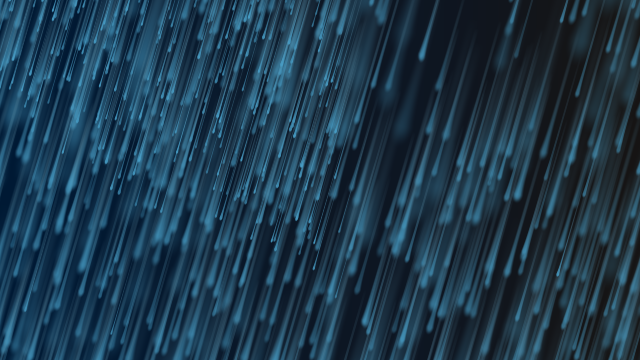
Write a WebGL 2 fragment shader that draws this background.

```glsl
#version 300 es
precision highp float;
// Slanted rain of glowing blue streaks, sharp at upper left and blurred elsewhere, on a dark gradient.

uniform vec2 u_resolution;
out vec4 fragColor;

const vec2 ALONG = normalize(vec2(0.29, 1.0));    // from streak head to tail
const vec2 ACROSS = vec2(ALONG.y, -ALONG.x);

vec3 hash3(vec2 p, float seed) {
    vec3 q = fract(vec3(p.xyx + seed * 7.31) * vec3(0.1031, 0.1030, 0.0973));
    q += dot(q, q.yxz + 33.33);
    return fract((q.xxy + q.yzz) * q.zyx);
}

// Share of blurred streaks kept around a head position.
float blurredDensity(vec2 head) {
    float lane = dot(head, ACROSS);
    float gap = smoothstep(0.06, 0.02, abs(lane - 0.89));
    float upperRight = smoothstep(0.92, 1.05, head.x) * smoothstep(0.48, 0.68, head.y);
    float clumps = 0.87 + 0.13 * sin(lane * 23.0 + 1.0);
    return clumps * (1.0 - 0.55 * gap) * (1.0 - 0.6 * upperRight);
}

// Share of sharp streaks kept: a patch at the upper left.
float sharpDensity(vec2 head) {
    float floorLine = 0.59 - 0.43 * head.x;
    return smoothstep(floorLine - 0.03, floorLine + 0.1, head.y) * smoothstep(0.98, 0.9, head.x);
}

// Blends one scattered set of streaks over the colour below.
vec3 addStreaks(vec3 base, vec2 p, vec2 cell, float radius, float softness,
                float opacity, bool sharp, float seed) {
    float u = dot(p, ACROSS), v = dot(p, ALONG);
    float pixel = 0.6 / u_resolution.y;
    for (int i = -1; i <= 1; i++) {
        float column = floor(u / cell.x) + float(i);
        float shift = hash3(vec2(column, 91.0), seed).x * cell.y;
        for (int j = 0; j <= 1; j++) {
            vec2 id = vec2(column, floor((v - shift) / cell.y) - float(j));
            vec3 place = hash3(id + 150.0, seed);
            vec3 look = hash3(id + 415.0, seed + 3.0);
            float headU = (id.x + place.x) * cell.x;
            float headV = (id.y + 0.1 + 0.9 * place.y) * cell.y + shift;
            vec2 head = ACROSS * headU + ALONG * headV;
            float density = sharp ? sharpDensity(head) : blurredDensity(head);
            if (place.z > density) continue;

            // Small drop-shaped head on a long, thin, fading tail
            float rise = v - headV;
            float tail = clamp(rise / (cell.y * mix(0.55, 1.0, look.x)), 0.0, 1.0);
            float neck = exp(-max(rise, 0.0) / (radius * 5.0));
            float width = radius * mix(0.65, 1.15, look.y) * mix(sharp ? 0.36 : 0.48, 1.0, neck);
            float d = length(vec2(u - headU, 0.55 * min(rise, 0.0)));
            float edge = max(width * softness, pixel);
            float shape = 1.0 - smoothstep(width - edge, width + edge, d);
            float fade = pow(1.0 - tail, 0.7) * (0.75 + 0.25 * neck);
            float alpha = shape * fade * opacity * mix(0.5, 1.0, look.z);
            vec3 tint = mix(vec3(0.28, 0.62, 0.78), vec3(0.32, 0.50, 0.59), smoothstep(0.0, 0.6, tail));
            base = mix(base, tint, alpha);
        }
    }
    return base;
}

void main() {
    vec2 p = gl_FragCoord.xy / u_resolution.y;
    float x = gl_FragCoord.x / u_resolution.x;

    // Navy on the left, through blue black, to warm black on the right
    vec3 color = mix(vec3(0.0, 0.10, 0.205), vec3(0.05, 0.085, 0.135), smoothstep(0.0, 0.6, x));
    color = mix(color, vec3(0.085, 0.08, 0.08), smoothstep(0.6, 1.0, x));

    // Wide haze
    for (int i = 0; i < 4; i++)
        color = addStreaks(color, p, vec2(0.085, 0.60), 0.021, 0.95, 0.30, false, 1.0 + float(i));

    // Blurred drops, from large and soft to small and crisp
    for (int i = 0; i < 6; i++)
        color = addStreaks(color, p, vec2(0.044, 0.44), 0.0098 - 0.0006 * float(i),
                           0.8 - 0.05 * float(i), 0.68, false, 11.0 + float(i));

    // Sharp drops
    for (int i = 0; i < 5; i++)
        color = addStreaks(color, p, vec2(0.03, 0.36), 0.0036, 0.25, 0.95, true, 21.0 + float(i));

    fragColor = vec4(color, 1.0);
}
```
